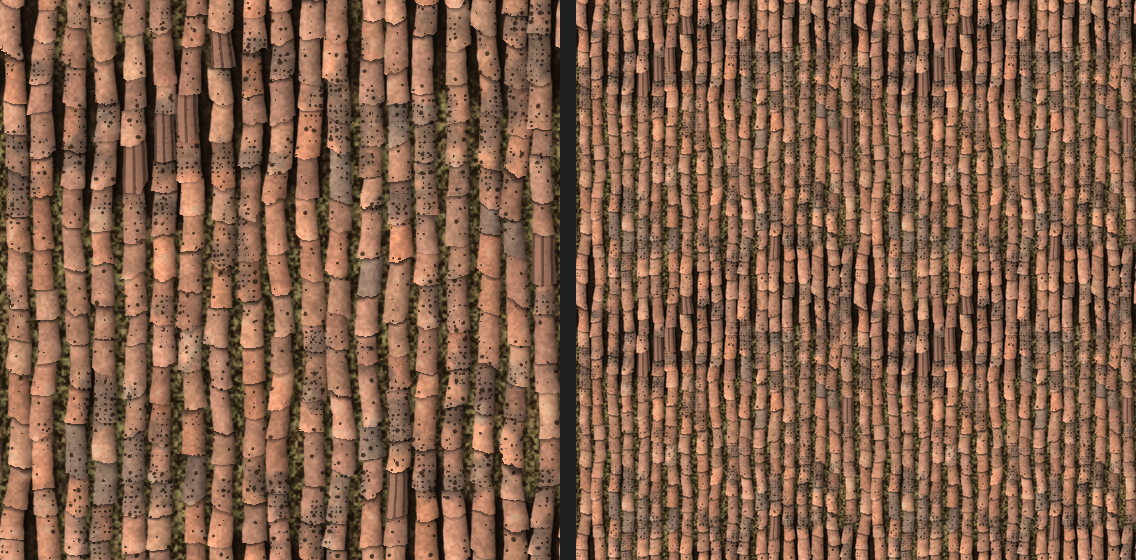
Left, the tile; right, the same tile 2 across and 2 down.
Write a WebGL 1 fragment shader that draws this texture.

```glsl
precision highp float;
// Weathered clay roof: 19 wandering columns of overlapping barrel tiles with moss in the gaps.
// Each pixel lays the three nearest columns, with their shadows, over a mossy ground;
// every noise lattice and tile index wraps, so the canvas tiles seamlessly.

uniform vec2 u_resolution;

const float COLS = 19.0;
const float ROWS = 14.0;
const float TAU = 6.2831853;
const vec3 SHADOW = vec3(0.075, 0.05, 0.03);
const vec3 ORANGE_CLAY = vec3(0.83, 0.55, 0.41);
const vec3 PALE_CLAY = vec3(0.80, 0.61, 0.48);
const vec3 ROSE_CLAY = vec3(0.72, 0.52, 0.43);
const vec3 GREY_CLAY = vec3(0.48, 0.42, 0.37);
const vec3 LICHEN = vec3(0.80, 0.72, 0.60);

float hash(vec2 p) {
  vec3 q = fract(vec3(p.xyx) * 0.1031);
  q += dot(q, q.yzx + 33.33);
  return fract((q.x + q.y) * q.z);
}

// Value noise that wraps after a whole period
float noise(vec2 p, vec2 period) {
  vec2 i = floor(p);
  vec2 f = fract(p);
  f = f * f * (3.0 - 2.0 * f);
  vec2 a = mod(i, period);
  vec2 b = mod(i + 1.0, period);
  return mix(mix(hash(a), hash(vec2(b.x, a.y)), f.x),
             mix(hash(vec2(a.x, b.y)), hash(b), f.x), f.y);
}

float fbm(vec2 uv, vec2 freq) {
  float sum = 0.0;
  float amp = 0.53;
  for (int i = 0; i < 4; i++) {
    sum += amp * noise(uv * freq, freq);
    freq *= 2.0;
    amp *= 0.5;
  }
  return sum;
}

// Scattered round dots, one jittered dot in some of the cells
float dots(vec2 uv, float cells, float density) {
  vec2 p = uv * cells;
  vec2 cell = mod(floor(p), cells);
  vec2 center = 0.35 + 0.3 * vec2(hash(cell + 5.0), hash(cell + 61.0));
  float radius = 0.12 + 0.2 * hash(cell + 19.0);
  float dotMask = 1.0 - smoothstep(radius * 0.6, radius * 1.2, length(fract(p) - center));
  return dotMask * step(hash(cell + 37.0), density);
}

// Soil and leafy moss seen between the columns
vec3 ground(vec2 uv, float moss, float grain) {
  float leaf = 0.55 * noise(uv * 140.0, vec2(140.0)) + 0.45 * noise(uv * 251.0, vec2(251.0));
  float hue = noise(uv * 23.0, vec2(23.0));
  vec3 soil = mix(SHADOW, vec3(0.30, 0.21, 0.14), grain * leaf);
  vec3 bright = mix(vec3(0.62, 0.50, 0.33), vec3(0.58, 0.56, 0.34), hue);
  vec3 green = mix(vec3(0.13, 0.09, 0.045), bright, smoothstep(0.15, 0.95, leaf + 0.4 * (grain - 0.5)));
  return mix(soil, green, moss);
}

// Clay colour of one tile, aged by broad stains, fine grain and dark spots
vec3 clay(vec2 tile, float stain, float grain, float speckle, float spots) {
  vec3 c = mix(ORANGE_CLAY, PALE_CLAY, hash(tile + 7.0));
  c = mix(c, ROSE_CLAY, 0.8 * hash(tile + 31.0));
  c = mix(c, GREY_CLAY, 0.65 * step(0.96, hash(tile + 53.0)));
  c = mix(c, GREY_CLAY * 0.85, 0.6 * smoothstep(0.54, 0.74, stain));
  c *= (0.88 + 0.2 * hash(tile + 71.0)) * (0.72 + 0.4 * grain + 0.2 * speckle);
  c = mix(c, LICHEN, 0.35 * smoothstep(0.66, 0.8, grain));
  return mix(c, SHADOW * 1.8, 0.75 * spots);
}

// Light from the left over the barrel, plus a shadow of varied depth under the tile above
float barrelLight(float side, float along, float depth) {
  float nx = clamp(side, -1.0, 1.0) * 0.82;
  float diffuse = max(0.0, 0.89 * sqrt(1.0 - nx * nx) - 0.45 * nx);
  float overlap = 1.0 - depth * smoothstep(0.88, 1.0, along);
  return (0.36 + 0.68 * diffuse) * overlap * (1.06 - 0.1 * along);
}

// Lays one column of tiles and its shadow over the colour below
vec3 layColumn(vec3 below, vec2 uv, float index, float moss, float stain, float grain, float speckle, float spots) {
  float col = mod(index, COLS);
  float wander = 0.34 * (noise(vec2(col, uv.y * 5.0), vec2(COLS, 5.0)) - 0.5);
  float dx = uv.x * COLS - index - 0.5 - wander;

  // Uneven tile lengths with ragged, slightly curved lower ends
  float v = uv.y * ROWS + hash(vec2(col, 91.0)) * ROWS;
  v += 0.6 * (noise(vec2(col, uv.y * ROWS), vec2(COLS, ROWS)) - 0.5);
  v += dx * 0.45 * (hash(vec2(col, 47.0)) - 0.5) - 0.4 * min(dx * dx, 0.2);
  v += 0.24 * (grain - 0.5);
  vec2 tile = vec2(col, mod(floor(v), ROWS));
  float along = fract(v);

  // Each tile tapers upward and sits a little askew
  dx -= 0.13 * (hash(tile + 3.0) - 0.5) + 0.2 * (hash(tile + 17.0) - 0.5) * (along - 0.5);
  float halfWidth = mix(0.415, 0.355, along) + 0.07 * (hash(tile + 23.0) - 0.5);
  halfWidth += 0.09 * (grain - 0.5) - 0.02 * moss;
  float side = dx / halfWidth;

  // A few broken tiles show their ribbed underside
  float ribbed = step(0.975, hash(tile + 113.0));
  float ribs = smoothstep(0.3, 0.9, cos(side * TAU * 1.25 + 0.8));
  vec3 surface = clay(tile, stain, grain, speckle, spots);
  surface = mix(surface, ROSE_CLAY * (0.85 - 0.4 * ribs), ribbed * 0.8);
  surface *= barrelLight(side, along, 0.15 + 0.5 * hash(tile + 83.0));

  float aa = COLS / u_resolution.x;
  float cover = 1.0 - smoothstep(-aa, aa, abs(dx) - halfWidth);
  float shade = step(0.0, dx) * (1.0 - smoothstep(0.02, 0.24, dx - halfWidth));
  below = mix(below, SHADOW * 0.7, shade * (0.92 - 0.52 * moss));
  return mix(below, surface, cover);
}

void main() {
  vec2 uv = gl_FragCoord.xy / u_resolution;

  // Shared weathering fields
  float patches = fbm(uv, vec2(6.0, 4.0)) + 0.11 * cos(TAU * (uv.y - 0.4));
  float moss = smoothstep(0.40, 0.58, patches);
  float stain = fbm(uv + 0.37, vec2(15.0, 12.0));
  float grain = fbm(uv, vec2(48.0, 40.0));
  float speckle = noise(uv * 211.0, vec2(211.0));
  vec2 ragged = uv + 0.008 * (vec2(grain, stain) - 0.5);
  float density = 0.06 + 0.55 * smoothstep(0.48, 0.72, stain);
  float spots = max(dots(ragged, 67.0, density * 0.7), dots(ragged, 109.0, density));

  vec3 color = ground(uv, moss, grain);
  float nearest = floor(uv.x * COLS);
  for (int i = -1; i <= 1; i++) {
    color = layColumn(color, uv, nearest + float(i), moss, stain, grain, speckle, spots);
  }
  gl_FragColor = vec4(color, 1.0);
}
```
